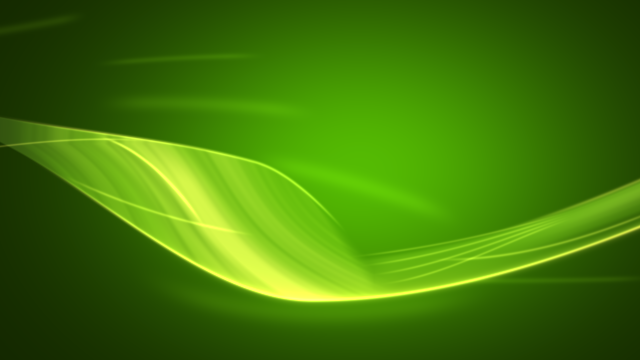
Give the GLSL for this background, as a Shadertoy shader.

```glsl
float hash(float n) { return fract(sin(n * 127.1) * 43758.5453); }

float noise(float x) {
    float i = floor(x), f = fract(x);
    return mix(hash(i), hash(i + 1.0), f * f * (3.0 - 2.0 * f));
}

// Signed distance to a cubic from a to b with the given end slopes
float curve(vec2 p, vec2 a, vec2 b, vec2 slope) {
    float len = b.x - a.x;
    float t = clamp((p.x - a.x) / len, 0.0, 1.0);
    float s = t * t * (3.0 - 2.0 * t);
    float u = 1.0 - t;
    float y = mix(a.y, b.y, s) + len * t * u * (slope.x * u - slope.y * t);
    float dy = 6.0 * t * u * (b.y - a.y) / len
             + slope.x * u * (1.0 - 3.0 * t) + slope.y * t * (3.0 * t - 2.0);
    return (p.y - y) / sqrt(1.0 + dy * dy);
}

float bell(float d, float width) { return exp(-d * d / (width * width)); }

// Thin line of light that fades at both ends
float strand(vec2 p, vec2 a, vec2 b, vec2 slope, float width) {
    float t = (p.x - a.x) / (b.x - a.x);
    float fade = smoothstep(0.0, 0.25, t) * smoothstep(1.0, 0.75, t);
    return fade * bell(curve(p, a, b, slope), max(width, 0.8 / iResolution.y));
}

void mainImage(out vec4 fragColor, in vec2 fragCoord) {
    vec2 p = fragCoord / iResolution.y;
    p.x *= 1.7778 * iResolution.y / iResolution.x;

    // Backdrop
    vec2 q = (p - vec2(1.0, 0.53)) / vec2(0.66, 0.48);
    vec3 col = mix(vec3(0.07, 0.14, 0.0), vec3(0.33, 0.73, 0.01), exp(-dot(q, q)));

    // Faint wisps
    float wisps = strand(p, vec2(-0.1, 0.90), vec2(0.25, 0.96), vec2(0.12, 0.2), 0.012)
        + strand(p, vec2(0.25, 0.82), vec2(0.75, 0.845), vec2(0.1, 0.0), 0.008)
        + strand(p, vec2(0.25, 0.71), vec2(0.9, 0.68), vec2(0.05, -0.15), 0.02)
        + strand(p, vec2(0.68, 0.56), vec2(1.3, 0.38), vec2(-0.15, -0.4), 0.025)
        + strand(p, vec2(0.35, 0.25), vec2(1.4, 0.19), vec2(-0.5, 0.2), 0.03)
        + strand(p, vec2(1.2, 0.22), vec2(1.85, 0.23), vec2(0.0, 0.05), 0.008);
    col += vec3(0.06, 0.08, 0.01) * wisps;

    // Ribbon outline
    float bottom = p.x < 0.868
        ? curve(p, vec2(0.0, 0.605), vec2(0.868, 0.165), vec2(-0.5, 0.0))
        : curve(p, vec2(0.868, 0.165), vec2(1.778, 0.37), vec2(0.0, 0.39));
    float top = p.x < 0.706
        ? curve(p, vec2(0.0, 0.676), vec2(0.706, 0.551), vec2(-0.2, -0.28))
        : curve(p, vec2(0.706, 0.551), vec2(1.04, 0.264), vec2(-0.28, -1.2));
    float wingTop = curve(p, vec2(1.0, 0.28), vec2(1.778, 0.5), vec2(0.12, 0.43));
    float soft = mix(0.004, 0.05, smoothstep(0.82, 1.0, p.x));
    float wing = smoothstep(0.006, -0.012, wingTop) * smoothstep(0.92, 1.1, p.x);
    float leaf = smoothstep(0.002, -soft, top) * smoothstep(1.12, 1.0, p.x);
    float inside = smoothstep(-0.003, 0.004, bottom);
    leaf *= inside;
    wing *= inside;

    // Translucent sheet with fibres along the fold
    float fold = curve(p.yx, vec2(0.165, 0.88), vec2(0.6, 0.43), vec2(-2.0, -1.0));
    float fibre = 0.6 * noise(fold * 38.0 + p.y * 3.0 + 20.0)
                + 0.4 * noise(fold * 95.0 - p.y * 4.0 + 60.0);
    float lit = smoothstep(-0.1, 0.4, p.x);
    col = mix(col, vec3(0.46, 0.79, 0.07), leaf * lit * (0.5 + 0.45 * fibre));
    col += vec3(0.09, 0.1, 0.06) * leaf * (1.0 - lit);

    // Broad bright folds
    float along = smoothstep(0.64, 0.48, p.y);
    float folds = 0.85 * bell(fold, 0.045) * (0.45 + 0.55 * along)
        + 0.4 * bell(fold + 0.06, 0.07) * (0.5 + fibre)
        + 0.3 * bell(fold - 0.11, 0.05) * (0.5 + fibre)
        + 0.25 * bell(fold + 0.19, 0.04) * fibre;
    col = mix(col, vec3(0.84, 0.97, 0.29), min(folds, 1.0) * leaf);

    // Right wing
    float across = bottom / max(bottom - wingTop, 0.01);
    float grain = noise(across * 9.0 + p.x * 2.0);
    float tip = smoothstep(1.25, 1.75, p.x);
    col = mix(col, vec3(0.45, 0.77, 0.08), wing * mix(0.6, 0.2 + 0.25 * grain, tip));
    col += vec3(0.24, 0.28, 0.1) * wing * tip * bell(wingTop + 0.03, 0.03);

    // Glow pooled along the lower edge
    float pool = bell(p.x - 0.93, 0.36);
    col += vec3(0.3, 0.22, 0.08) * inside * pool * exp(-max(bottom, 0.0) / 0.035);
    col += vec3(0.05, 0.09, 0.0) * (1.0 - inside) * pool * exp(min(bottom, 0.0) / 0.04);

    // Outline light
    float rim = bell(bottom, 0.0045) * smoothstep(0.05, 0.45, p.x)
        + 0.3 * bell(bottom, 0.012) * smoothstep(0.3, 0.7, p.x)
        + 0.7 * bell(top, 0.004) * smoothstep(-0.05, 0.3, p.x) * smoothstep(0.97, 0.85, p.x)
        + 0.5 * bell(wingTop, 0.005) * smoothstep(1.35, 1.7, p.x);

    // Inner strands
    rim += 0.75 * strand(p, vec2(0.27, 0.622), vec2(0.575, 0.36), vec2(-0.25, -1.5), 0.004)
        + 0.4 * strand(p, vec2(-0.15, 0.575), vec2(0.42, 0.607), vec2(0.12, -0.1), 0.003)
        + 0.4 * strand(p, vec2(0.16, 0.52), vec2(0.72, 0.345), vec2(-0.5, -0.15), 0.004)
        + 0.45 * strand(p, vec2(1.18, 0.28), vec2(1.9, 0.45), vec2(-0.05, 0.45), 0.004);
    for (int i = 0; i < 4; i++) {
        float k = float(i);
        rim += 0.32 * strand(p, vec2(0.96 + 0.03 * k, 0.285 - 0.025 * k),
                             vec2(1.6, 0.418 - 0.007 * k), vec2(0.1, 0.32), 0.0035);
    }
    col += vec3(0.5, 0.42, 0.2) * rim;

    fragColor = vec4(clamp(col, 0.0, 1.0), 1.0);
}
```
